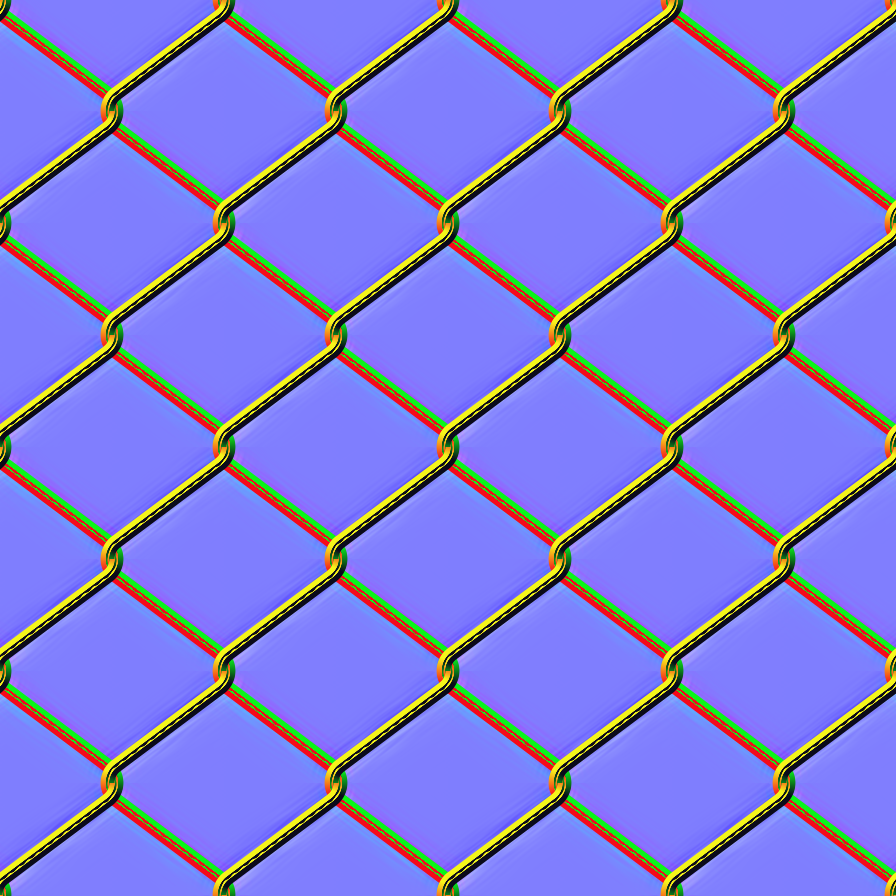
This texture map is drawn by a WebGL 2 fragment shader. Its source:

```glsl
#version 300 es
precision highp float;
// Normal map of a chain-link fence: hooked wires meet at knots on a staggered lattice.
// Each knot holds two mirrored bent wires, as signed distances to an arc with straight legs;
// signed bands across the wire tilt the normal, and faint ringing streaks run beside it.

uniform vec2 u_resolution;
out vec4 outColor;

// Lengths are in cells
const float REPEATS = 4.0;
const float KNOT_SHIFT = 0.005;
const float WIRE_HALF_WIDTH = 0.031;
const float BEND_RADIUS = 0.095;
const float BEND_CENTER = 0.075;
const vec2 LEG_DIRECTION = vec2(0.8, 0.6);
const float GROOVE = 0.25;         // inner band edge, in wire half widths
const float GROOVE_SHIFT = 0.08;
const float DASH_DEPTH = 0.10;
const float DASHES = 24.0;
const float EDGE_SOFTNESS = 0.4;   // in pixels
const float TILT_GAIN = 2.0;
const float TILT_RANGE = 0.46;
const float WIRE_BLUE = 0.10;
const vec3 FLAT_COLOR = vec3(0.50, 0.495, 0.995);
const float HALO_STRENGTH = 0.24;
const float HALO_REACH = 0.034;
const vec2 STREAK_FREQUENCY = vec2(6.0, 75.0);
const float TAU = 6.28318;

// Wrapping gradient noise
vec2 gradientAt(vec2 cell) {
    cell.x = mod(cell.x, STREAK_FREQUENCY.x);
    float h = fract(sin(dot(cell, vec2(127.1, 311.7))) * 4375.85);
    return vec2(cos(TAU * h), sin(TAU * h));
}

float gradientNoise(vec2 p) {
    vec2 i = floor(p), f = fract(p), e = vec2(1.0, 0.0);
    vec2 u = f * f * f * (f * (f * 6.0 - 15.0) + 10.0);
    float low = mix(dot(gradientAt(i), f), dot(gradientAt(i + e.xy), f - e.xy), u.x);
    float high = mix(dot(gradientAt(i + e.yx), f - e.yx), dot(gradientAt(i + e.xx), f - e.xx), u.x);
    return mix(low, high, u.y);
}

// Wire bent to the left: xy = outward normal, z = signed distance
vec3 bentWire(vec2 p) {
    vec2 q = vec2(p.x - BEND_CENTER, abs(p.y));
    vec2 legNormal = vec2(-LEG_DIRECTION.y, LEG_DIRECTION.x);
    bool onLeg = dot(q, LEG_DIRECTION) > 0.0;
    vec2 n = onLeg ? legNormal : q / max(length(q), 1e-5);
    float d = dot(q, n) - BEND_RADIUS;
    return vec3(n.x, p.y < 0.0 ? -n.y : n.y, d);
}

// Red grows to the left, green upward
vec2 tilt(vec2 n) { return vec2(-n.x, n.y); }

vec3 wireColor(vec3 wire, float x, float pixel) {
    float d = wire.z / WIRE_HALF_WIDTH;
    float soft = EDGE_SOFTNESS * pixel / WIRE_HALF_WIDTH;
    float middle = wire.y * (DASH_DEPTH * cos(TAU * DASHES * x) - GROOVE_SHIFT);
    vec3 bands = clamp((d - vec3(GROOVE, middle, -GROOVE)) / soft, -1.0, 1.0);
    float slope = bands.x * bands.y * bands.z;
    vec2 lean = clamp(TILT_GAIN * slope * tilt(wire.xy), -1.0, 1.0);
    return vec3(0.5 + TILT_RANGE * lean, WIRE_BLUE);
}

float wireMask(vec3 wire, float pixel) {
    return 1.0 - smoothstep(-0.6 * pixel, 0.6 * pixel, abs(wire.z) - WIRE_HALF_WIDTH);
}

// Streaks beside the wire lean against its outer bands
vec2 halo(vec3 wire, float x) {
    float side = wire.z * sign(wire.y);
    float outside = max(abs(wire.z) - WIRE_HALF_WIDTH, 0.0);
    float streak = 0.6 + 1.3 * gradientNoise(vec2(x, side) * STREAK_FREQUENCY);
    float fade = exp(-outside / HALO_REACH) * smoothstep(0.0, 0.5, abs(wire.y));
    return -sign(wire.z) * tilt(wire.xy) * HALO_STRENGTH * streak * fade;
}

void main() {
    vec2 grid = gl_FragCoord.xy / u_resolution * REPEATS - vec2(0.0, KNOT_SHIFT);
    float pixel = REPEATS / min(u_resolution.x, u_resolution.y);

    // Nearest knot of the staggered lattice
    vec2 p = fract(grid + 0.5) - 0.5;
    if (abs(p.x) + abs(p.y) > 0.5) p -= 0.5 * sign(p);

    vec3 leftHook = bentWire(p);
    vec3 rightHook = bentWire(vec2(-p.x, p.y));
    rightHook.x = -rightHook.x;

    vec3 color = FLAT_COLOR;
    color.rg += halo(leftHook, grid.x) + halo(rightHook, grid.x);

    // The rising leg lies in front on both sides of the knot
    bool upper = p.y > 0.0;
    vec3 front = upper ? leftHook : rightHook;
    vec3 back = upper ? rightHook : leftHook;
    color = mix(color, wireColor(back, grid.x, pixel), wireMask(back, pixel));
    color = mix(color, wireColor(front, grid.x, pixel), wireMask(front, pixel));

    outColor = vec4(clamp(color, 0.0, 1.0), 1.0);
}
```
